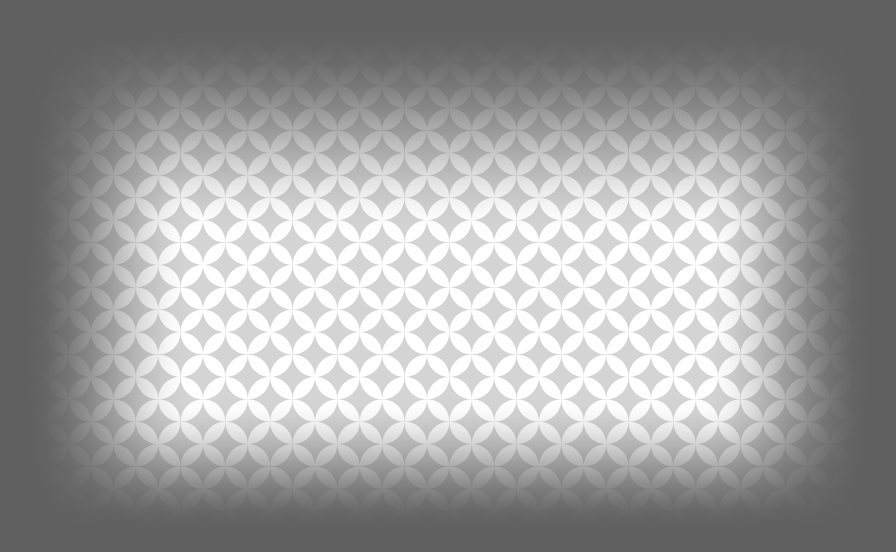
This background is drawn by a Shadertoy shader. Its source:

```glsl
// Grey backdrop of interlocking circles: diagonal pale petals around concave
// diamonds, lit in the middle and fading into a dark, soft-edged frame.
// Each grid cell holds one petal, the overlap of two unit circles.

#define CELL 0.025                  // petal cell, in canvas widths
#define NODE vec2(0.3765, 0.3704)   // a point where four petals meet
#define FRAME_GREY 0.376
#define DIAMOND_GREY 0.83
#define PETAL_GREY 1.0
#define SIDE_FADE vec2(0.026, 0.215)   // start and end, fraction of width
#define TOP_FADE vec2(0.042, 0.434)    // fraction of height, from the top
#define BOTTOM_FADE vec2(0.036, 0.280) // fraction of height, from the bottom

// Signed distance to the petal, in cells; alternate cells are mirrored.
float petalDistance(vec2 grid) {
    vec2 cell = floor(grid);
    vec2 local = grid - cell;
    if (mod(cell.x + cell.y, 2.0) > 0.5) local.x = 1.0 - local.x;
    float toRight = length(local - vec2(1.0, 0.0));
    float toTop = length(local - vec2(0.0, 1.0));
    return max(toRight, toTop) - 1.0;
}

float fade(vec2 range, float distanceIn) {
    return smoothstep(range.x, range.y, distanceIn);
}

void mainImage(out vec4 fragColor, in vec2 fragCoord) {
    vec2 uv = fragCoord / iResolution.xy;
    vec2 grid = (fragCoord / iResolution.x - NODE) / CELL;

    // Petals over diamonds, smoothed across about one pixel
    float edge = 0.6 / (CELL * iResolution.x);
    float petal = 1.0 - smoothstep(-edge, edge, petalDistance(grid));
    float pattern = mix(DIAMOND_GREY, PETAL_GREY, petal);

    // Soft rectangular light, with a longer fade at the top
    float light = fade(SIDE_FADE, min(uv.x, 1.0 - uv.x))
                * fade(TOP_FADE, 1.0 - uv.y)
                * fade(BOTTOM_FADE, uv.y);

    fragColor = vec4(vec3(mix(FRAME_GREY, pattern, light)), 1.0);
}
```
